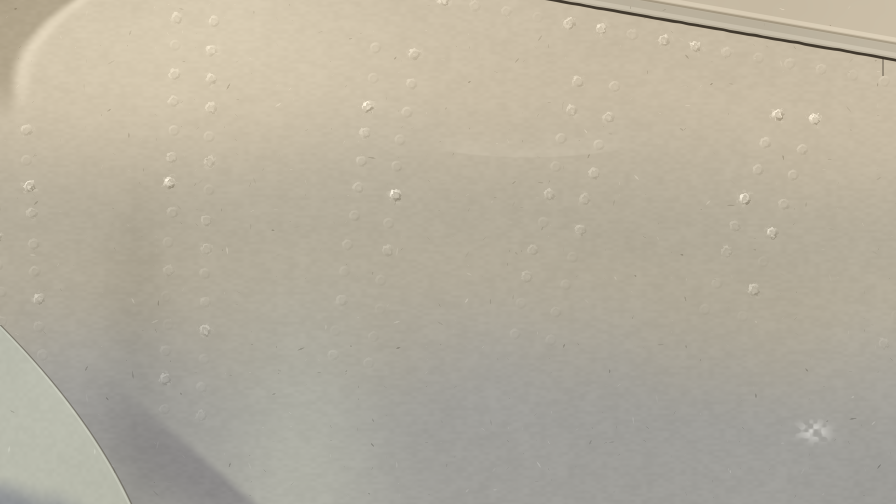
Write a Shadertoy shader that draws this texture.

```glsl
#define CREAM vec3(0.785, 0.735, 0.645)
#define TAN vec3(0.70, 0.67, 0.60)
#define GREY vec3(0.625, 0.62, 0.60)
#define GLOW vec3(0.86, 0.81, 0.71)
#define SAGE vec3(0.73, 0.735, 0.68)
#define DARK vec3(0.20, 0.17, 0.13)
#define PITCH 0.0556
#define RIVET_RADIUS 0.0105
#define PAIR_STEP vec2(0.397, 0.064)
#define SEAM_SLOPE 0.174

float hash(vec2 p) {
    p = fract(p * vec2(0.1031, 0.1137) + 0.37);
    p += dot(p, p.yx + 33.33);
    return fract((p.x + p.y) * p.x * 7.31);
}

float noise(vec2 p) {
    vec2 i = floor(p), f = fract(p);
    f = f * f * (3.0 - 2.0 * f);
    return mix(mix(hash(i), hash(i + vec2(1, 0)), f.x),
               mix(hash(i + vec2(0, 1)), hash(i + vec2(1, 1)), f.x), f.y);
}

float fbm(vec2 p) {
    float sum = 0.0, amp = 0.5;
    for (int i = 0; i < 4; i++) {
        sum += amp * noise(p);
        p = p * 2.03 + 17.1;
        amp *= 0.5;
    }
    return sum;
}

// Soft-edged line around distance zero
float line(float d, float halfWidth) {
    float aa = 0.7 / iResolution.y;
    return 1.0 - smoothstep(halfWidth - aa, halfWidth + aa, abs(d));
}

// Worn ring, lit on one side and dark on the other
float rivet(vec2 q, vec2 id) {
    float wear = hash(id * 3.7 + 5.0);
    q += (vec2(noise(q * 260.0 + id * 9.0), noise(q * 260.0 - id * 7.0)) - 0.5) * 0.006 * wear;
    float r = length(q);
    float ring = 1.0 - smoothstep(0.0008, 0.0034, abs(r - RIVET_RADIUS * 0.85));
    float side = dot(q, vec2(0.6, 0.8)) / max(r, 0.001);
    float cap = 1.0 - smoothstep(0.0, RIVET_RADIUS, r);
    float scuff = smoothstep(0.62, 0.85, noise(q * 190.0 + id * 13.0)) * (1.0 - smoothstep(0.008, 0.022, r));
    float strength = 0.35 + 0.65 * wear + step(0.88, wear);
    return strength * (ring * (0.02 - 0.09 * side) + 0.03 * cap + 0.07 * scuff * (wear - 0.3));
}

// Leaning pairs of columns, then the row that follows the seam
float rivets(vec2 p) {
    float tone = 0.0;
    for (int k = -1; k < 5; k++) {
        float pairId = float(k);
        for (int s = 0; s < 2; s++) {
            float side = float(s);
            vec2 top = vec2(0.35, 0.033) + PAIR_STEP * pairId + vec2(0.074, 0.013) * side;
            float n = clamp(round((p.y - top.y) / PITCH), 0.0, max(14.0 - 2.4 * pairId, 7.0));
            vec2 id = vec2(pairId * 2.0 + side + 11.0, floor(n) + 3.0);
            vec2 c = top + floor(n) * PITCH * vec2(-0.03 - 0.11 * pairId, 1.0);
            c += (vec2(hash(id), hash(id + 31.0)) - 0.5) * 0.008;
            float fade = mix(1.0, 0.5, smoothstep(0.3, 0.7, c.y));
            if (k < 0) fade *= smoothstep(0.2, 0.27, c.y);
            tone += fade * rivet(p - c, id);
        }
    }
    float n = clamp(round((p.x - 0.88) / 0.0625), 0.0, 14.0);
    vec2 c = vec2(0.88, 0.0) + n * 0.0625 * vec2(1.0, 0.184);
    return tone + 0.6 * rivet(p - c, vec2(n + 2.0, 47.0));
}

// Sparse short scratches and chips, one per cell
float scratches(vec2 p, float cells) {
    vec2 id = floor(p * cells), q = fract(p * cells) - 0.5;
    float pick = hash(id + 71.0), a = 6.28 * hash(id + 19.0);
    q += 0.3 * (vec2(hash(id + 3.0), hash(id + 8.0)) - 0.5);
    q = mat2(cos(a), sin(a), -sin(a), cos(a)) * q;
    float mark = 1.0 - smoothstep(0.4, 1.0, length(q / vec2(0.06 + 0.16 * hash(id + 5.0), 0.045)));
    return mark * step(0.78, pick) * (hash(id + 43.0) - 0.6);
}

void mainImage(out vec4 fragColor, in vec2 fragCoord) {
    vec2 p = fragCoord / iResolution.y;
    p.y = 1.0 - p.y;
    float cloud = fbm(p * 4.0) - 0.47;

    // Broad light falling down the sheet
    float h = p.y + 0.12 * cloud - 0.07 * smoothstep(1.2, 1.75, p.x);
    vec3 col = mix(CREAM, TAN, smoothstep(0.14, 0.46, h));
    col = mix(col, GREY, smoothstep(0.5, 0.85, h));
    vec2 g = (p - vec2(0.3, 0.07)) / vec2(0.5, 0.2);
    col = mix(col, GLOW, 0.85 * exp(-dot(g, g)));
    g = (p - vec2(0.6, 0.92)) / vec2(0.16, 0.28);
    col = mix(col, SAGE, 0.6 * exp(-dot(g, g)));
    col -= 0.035 * exp(-pow((p.x - 0.27) / 0.07, 2.0)) * smoothstep(0.25, 0.6, p.y);

    // Folded shadow, rounded corner and shallow crease
    float fold = p.x - 0.49 + 1.15 * (1.0 - p.y);
    float shade = smoothstep(-0.22, 0.0, fold) * (1.0 - smoothstep(0.0, 0.035, fold));
    col -= vec3(0.10, 0.105, 0.08) * shade * smoothstep(0.7, 1.0, p.y);
    float bend = p.x - 0.025 - 0.12 * pow(max(1.0 - p.y / 0.165, 0.0), 2.0);
    float corner = 1.0 - smoothstep(0.14, 0.26, p.y);
    col -= 0.13 * corner * (1.0 - smoothstep(-0.015, 0.015, bend));
    col += 0.05 * corner * exp(-pow((bend - 0.02) / 0.015, 2.0));
    float crease = p.y - 0.31 + 0.45 * pow(p.x - 1.05, 2.0);
    float span = smoothstep(0.84, 0.92, p.x) * (1.0 - smoothstep(1.15, 1.3, p.x));
    col += 0.025 * span * (1.0 - smoothstep(0.0, 0.004, crease)) * smoothstep(-0.05, 0.0, crease);

    // Surface wear and fasteners
    col += 0.03 * cloud + 0.022 * (noise(p * vec2(90, 170)) - 0.5) + 0.02 * (fbm(p * 45.0) - 0.47);
    col += 0.18 * scratches(p, 21.0) + 0.11 * scratches(p + 3.3, 37.0) + rivets(p);
    g = (p - vec2(1.615, 0.856)) / vec2(0.028, 0.018);
    col += 0.2 * exp(-dot(g, g)) * smoothstep(0.3, 0.65, noise(p * 110.0));

    // Overlapping panel at the lower left
    float t = p.y - 0.644;
    float edge = p.x - t + 0.75 * t * t;
    vec3 panel = mix(SAGE, vec3(0.56, 0.57, 0.58), smoothstep(0.93, 1.0, p.y + 0.15 * cloud - 0.15 * p.x));
    panel += 0.05 * cloud + 0.25 * scratches(p + 7.0, 24.0) + 0.02 * (noise(p * 120.0) - 0.5);
    col = mix(col, panel, 1.0 - smoothstep(-0.003, 0.003, edge));
    col = mix(col, DARK, 0.4 * line(edge, 0.0016) * step(0.0, t));
    col += 0.05 * line(edge + 0.005, 0.002) * step(0.0, t);

    // Stepped trim above the dark seam
    float seam = p.y - (p.x - 1.09) * SEAM_SLOPE;
    vec3 trim = mix(CREAM, TAN, 0.6 * smoothstep(-0.034, -0.028, seam)) + 0.06 * cloud;
    trim += 0.07 * line(seam + 0.041, 0.004) - 0.13 * line(seam + 0.033, 0.002);
    trim += 0.06 * line(seam + 0.011, 0.004) + 0.2 * scratches(p, 30.0);
    col = mix(col, trim, 1.0 - smoothstep(-0.002, 0.002, seam));
    col = mix(col, DARK, 0.9 * line(seam + 0.0015 * noise(p * 60.0), 0.0028));
    col = mix(col, DARK, 0.45 * line(p.x - 1.752, 0.0015) * step(0.0, seam) * step(seam, 0.035));

    fragColor = vec4(clamp(col, 0.0, 1.0), 1.0);
}
```
